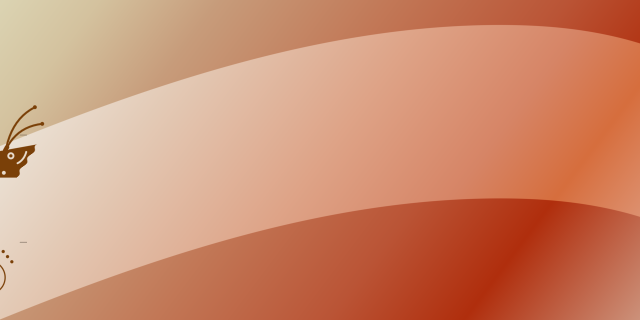
Write a Shadertoy shader that draws this background.

```glsl
#define LIGHT_DIR vec2(0.8, 0.6)
#define RIDGE 1.76
#define APEX vec2(1.5625, 0.922)
#define BAND_HEIGHT 0.542
#define INK vec3(0.48, 0.25, 0.03)
#define PAPER vec3(0.91, 0.86, 0.80)

// Coverage of a shape from its signed distance
float cover(float d) {
    float px = 1.0 / iResolution.y;
    return 1.0 - smoothstep(-0.7 * px, 0.7 * px, d);
}

// Move towards the next colour between two gradient positions
vec3 ramp(vec3 colour, vec3 next, float from, float to, float s) {
    return mix(colour, next, clamp((s - from) / (to - from), 0.0, 1.0));
}

vec3 backdrop(float s) {
    vec3 c = vec3(0.86, 0.83, 0.70);
    c = ramp(c, vec3(0.83, 0.76, 0.62), 0.0, 0.25, s);
    c = ramp(c, vec3(0.78, 0.61, 0.48), 0.25, 0.55, s);
    c = ramp(c, vec3(0.76, 0.47, 0.34), 0.55, 0.98, s);
    c = ramp(c, vec3(0.73, 0.33, 0.21), 0.98, 1.42, s);
    c = ramp(c, vec3(0.69, 0.18, 0.05), 1.42, RIDGE, s);
    return ramp(c, vec3(0.80, 0.57, 0.48), RIDGE, 2.2, s);
}

vec3 ribbon(float s) {
    vec3 c = vec3(0.92, 0.88, 0.83);
    c = ramp(c, vec3(0.89, 0.79, 0.71), 0.3, 0.6, s);
    c = ramp(c, vec3(0.87, 0.64, 0.53), 0.6, 1.1, s);
    c = ramp(c, vec3(0.84, 0.52, 0.40), 1.1, 1.5, s);
    c = ramp(c, vec3(0.84, 0.43, 0.24), 1.5, RIDGE, s);
    return ramp(c, vec3(0.87, 0.59, 0.47), RIDGE, 2.05, s);
}

// Upper edge of the ribbon, falling faster right of the apex
float ribbonTop(float x) {
    float u = APEX.x - x;
    return APEX.y - u * u * (0.205 - 0.032 * max(u, 0.0) + 0.22 * max(-u, 0.0));
}

float segment(vec2 p, vec2 a, vec2 b) {
    vec2 ab = b - a;
    return length(p - a - ab * clamp(dot(p - a, ab) / dot(ab, ab), 0.0, 1.0));
}

// Distance to a quadratic curve, taken as short segments
float curve(vec2 p, vec2 a, vec2 b, vec2 c) {
    float d = 1e3;
    vec2 last = a;
    for (int i = 1; i <= 10; i++) {
        float t = float(i) / 10.0;
        vec2 next = mix(mix(a, b, t), mix(b, c, t), t);
        d = min(d, segment(p, last, next));
        last = next;
    }
    return d;
}

float antenna(vec2 p, vec2 root, vec2 bend, vec2 tip) {
    return min(curve(p, root, bend, tip) - 0.0032, length(p - tip) - 0.006);
}

// Wing with a scalloped outer edge
float wing(vec2 p) {
    float top = (p.y - 0.528 - 0.18 * p.x) * 0.98;
    float side = dot(p - vec2(0.077, 0.4975), vec2(0.84, -0.54));
    side -= 0.006 + 0.004 * sin(p.y * 170.0);
    return max(max(top, side), 0.445 - p.y);
}

void mainImage(out vec4 fragColor, in vec2 fragCoord) {
    vec2 p = fragCoord / iResolution.y;
    float s = dot(vec2(p.x, 1.0 - p.y), LIGHT_DIR);

    // Diagonal gradient and translucent ribbon
    float slope = (ribbonTop(p.x + 0.01) - ribbonTop(p.x - 0.01)) / 0.02;
    float below = p.y - ribbonTop(p.x);
    float band = max(below, -below - BAND_HEIGHT) / sqrt(1.0 + slope * slope);
    vec3 colour = mix(backdrop(s), ribbon(s), cover(band));

    // Butterfly at the left edge
    float ink = wing(p);
    ink = min(ink, segment(p, vec2(0.0, 0.50), vec2(0.022, 0.54)) - 0.007);
    ink = min(ink, antenna(p, vec2(0.02, 0.54), vec2(0.04, 0.63), vec2(0.109, 0.665)));
    ink = min(ink, antenna(p, vec2(0.025, 0.545), vec2(0.06, 0.605), vec2(0.132, 0.613)));

    // Curl with a trail of dots
    ink = min(ink, abs(length(p - vec2(-0.036, 0.133)) - 0.052) - 0.002);
    for (int i = 0; i < 3; i++) {
        vec2 dotCentre = vec2(0.01, 0.214) + float(i) * vec2(0.0135, -0.016);
        ink = min(ink, length(p - dotCentre) - 0.005);
    }
    colour = mix(colour, INK, cover(ink));

    // Pale wing markings
    float marks = abs(length(p - vec2(0.034, 0.513)) - 0.008) - 0.003;
    marks = min(marks, length(p - vec2(0.012, 0.46)) - 0.006);
    marks = min(marks, curve(p, vec2(0.082, 0.525), vec2(0.075, 0.50), vec2(0.055, 0.49)) - 0.003);
    colour = mix(colour, PAPER, cover(marks));

    // Two fine ticks
    float ticks = min(segment(p, vec2(0.063, 0.578), vec2(0.083, 0.578)),
                      segment(p, vec2(0.063, 0.243), vec2(0.083, 0.243))) - 0.001;
    colour = mix(colour, vec3(0.4, 0.35, 0.3), 0.8 * cover(ticks));

    fragColor = vec4(colour, 1.0);
}
```
